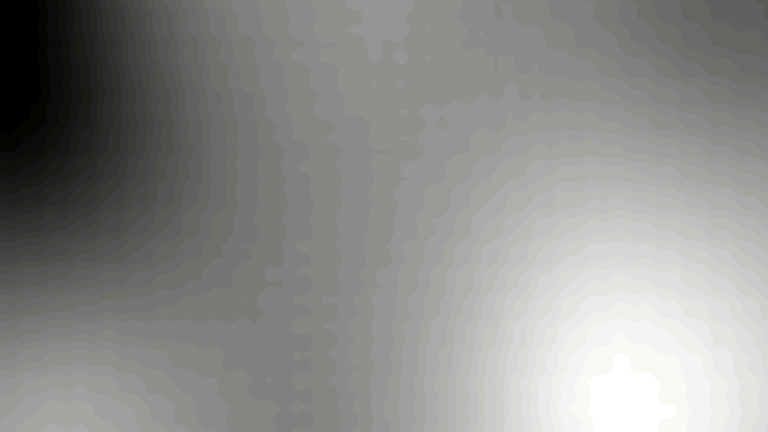
Give the GLSL for this background, as a Shadertoy shader.

```glsl
// Soft monochrome gradient of dark and bright glows, split into faintly olive bands.

float hash(vec2 p) {
    vec3 q = fract(vec3(p.xyx) * 0.1031);
    q += dot(q, q.yzx + 33.33);
    return fract((q.x + q.y) * q.z);
}

float valueNoise(vec2 p) {
    vec2 cell = floor(p), f = fract(p);
    f = f * f * (3.0 - 2.0 * f);
    return mix(mix(hash(cell), hash(cell + vec2(1, 0)), f.x),
               mix(hash(cell + vec2(0, 1)), hash(cell + vec2(1, 1)), f.x), f.y);
}

// Elliptical bell, 1 at its centre
float glow(vec2 offset, vec2 size) {
    vec2 d = offset / size;
    return exp(-dot(d, d));
}

// Staircase with antialiased risers
float softFloor(float x) {
    float width = clamp(fwidth(x), 0.001, 1.0);
    return floor(x) + smoothstep(1.0 - width, 1.0, fract(x));
}

float brightness(vec2 uv) {
    float v = 0.54;

    // Black left side, narrowing upward and level near the top
    v -= 0.56 * glow(vec2(uv.x, min(uv.y - 0.8, 0.0)), vec2(0.32 - 0.12 * uv.y, 0.5));

    // White glow at lower right, wider on its right flank
    float flank = uv.x < 0.81 ? 0.22 : 0.32;
    v += 0.465 * glow(uv - vec2(0.81, 0.06), vec2(flank, 0.56));

    // Pale lower left corner and dim upper right corner
    v += 0.16 * glow(uv - vec2(0.08, 0.0), vec2(0.16, 0.35));
    v -= 0.2 * glow(uv - vec2(1.0, 1.0), vec2(0.25, 0.4));

    // Faint lift at the top and trough at the bottom
    v += 0.04 * glow(uv - vec2(0.49, 1.0), vec2(0.1, 0.25));
    v -= 0.035 * glow(uv - vec2(0.39, 0.0), vec2(0.1, 0.3));
    return v;
}

void mainImage(out vec4 fragColor, in vec2 fragCoord) {
    vec2 uv = fragCoord / iResolution.xy;
    vec2 p = fragCoord / iResolution.y;

    // Zigzag waves and slight noise make the band edges jagged
    vec2 zigzag = abs(fract(p * 16.0 + 0.15 * p.yx) - 0.5) - 0.25;
    float jag = 0.014 * (zigzag.x + zigzag.y) + 0.008 * (valueNoise(p * 20.0) - 0.5);
    float v = clamp(brightness(uv) + jag, 0.0, 1.0);

    // Every other band loses a little blue and turns olive
    float level = v * 48.0 + 0.5;
    float gray = softFloor(level) / 48.0;
    float blue = softFloor(level * 0.5) / 24.0;
    fragColor = vec4(gray, gray, mix(gray, blue, 0.8), 1.0);
}
```
